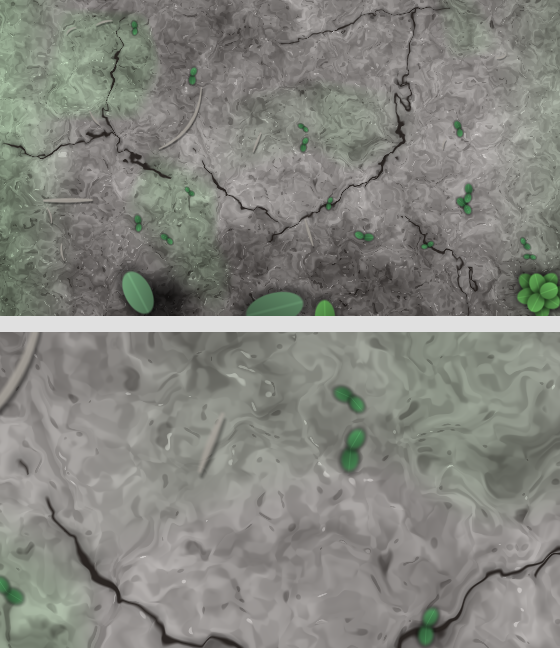
Top, the full canvas; bottom, a detail of the centre.
Reproduce this texture procedurally as a Shadertoy shader.

```glsl
const float SOFT = 0.003;
const vec3 CRACK = vec3(0.13, 0.11, 0.10);
const vec3 STRAW = vec3(0.66, 0.64, 0.61);
const vec3 MOSS = vec3(0.90, 1.04, 0.90);
const vec3 SPROUT = vec3(0.24, 0.45, 0.28);
const vec3 BROAD_LEAF = vec3(0.38, 0.55, 0.41);
const vec3 ROSETTE = vec3(0.32, 0.55, 0.28);

vec2 hash2(vec2 p) {
    vec3 q = fract(p.xyx * vec3(0.1031, 0.1030, 0.0973));
    q += dot(q, q.yzx + 33.33);
    return fract((q.xx + q.yz) * q.zy);
}

mat2 turn(float a) { return mat2(cos(a), sin(a), -sin(a), cos(a)); }

float cover(float d) { return smoothstep(SOFT, -SOFT, d); }

// Cellular noise with softly blended cells
float cells(vec2 p, float sharpness) {
    vec2 id = floor(p);
    float sum = 0.0, total = 0.0;
    for (int y = -1; y <= 1; y++)
    for (int x = -1; x <= 1; x++) {
        vec2 cell = id + vec2(x, y);
        vec2 r = cell + hash2(cell) - p;
        float w = exp(-sharpness * dot(r, r));
        sum += w * hash2(cell + 71.0).x;
        total += w;
    }
    return sum / total;
}

vec2 wobble(vec2 p) { return vec2(cells(p, 8.0), cells(p + 50.0, 8.0)) - 0.5; }

// One irregular spot in a share of the grid cells
float specks(vec2 p, float share, float radius) {
    vec2 id = floor(p), h = hash2(id + 13.0);
    float size = radius * (0.4 + 0.6 * h.y);
    float d = length(fract(p) - 0.35 - 0.3 * hash2(id));
    return step(h.x, share) * smoothstep(size, size * 0.5, d);
}

// Distance to a bowed stroke, and the position along it
vec2 bowedLine(vec2 p, vec2 a, vec2 b, float bow) {
    vec2 d = b - a;
    float t = clamp(dot(p - a, d) / dot(d, d), 0.0, 1.0);
    vec2 q = a + d * t + normalize(vec2(-d.y, d.x)) * bow * 4.0 * t * (1.0 - t);
    return vec2(length(p - q), t);
}

float taper(vec2 p, vec2 a, vec2 b, float bow, float width) {
    vec2 s = bowedLine(p, a, b, bow);
    return s.x - width * (0.45 + 0.55 * sin(3.1416 * s.y));
}

float cracks(vec2 p, float w) {
    float d = taper(p, vec2(0.41, 0.95), vec2(0.343, 0.57), -0.02, w);
    d = min(d, taper(p, vec2(0.343, 0.57), vec2(0.53, 0.43), -0.01, w * 1.2));
    d = min(d, taper(p, vec2(0.0, 0.54), vec2(0.343, 0.57), -0.03, w * 0.8));
    d = min(d, taper(p, vec2(0.62, 0.50), vec2(0.87, 0.305), -0.02, w * 1.2));
    d = min(d, taper(p, vec2(0.833, 0.24), vec2(1.18, 0.42), 0.01, w));
    d = min(d, taper(p, vec2(1.17, 0.39), vec2(1.27, 0.66), -0.02, w));
    d = min(d, taper(p, vec2(1.27, 0.66), vec2(1.30, 0.95), 0.0, w * 0.8));
    d = min(d, taper(p, vec2(1.285, 0.317), vec2(1.455, 0.19), -0.02, w));
    d = min(d, taper(p, vec2(1.455, 0.19), vec2(1.48, 0.0), 0.01, w * 0.6));
    return min(d, taper(p, vec2(0.90, 0.87), vec2(1.40, 0.96), 0.02, w * 0.6));
}

vec3 paintStraw(vec3 col, vec2 p, vec2 a, vec2 b, float bow, float width) {
    float shade = cover(taper(p + vec2(-0.002, 0.006), a, b, bow, width));
    col *= 1.0 - 0.35 * shade;
    return mix(col, STRAW, 0.85 * cover(taper(p, a, b, bow, width)));
}

// Oval leaf growing from its base, with shadow and pale midrib
vec3 paintLeaf(vec3 col, vec2 p, vec2 base, float angle, vec2 size, vec3 tint) {
    vec2 q = (p - base) * turn(angle);
    vec2 k = (q - vec2(size.x, 0.0)) / size;
    float narrow = min(size.x, size.y), d = (length(k) - 1.0) * narrow;
    col *= 1.0 - 0.35 * smoothstep(narrow * 0.7, 0.0, d);
    float rib = 0.12 * smoothstep(0.15, 0.0, abs(k.y));
    return mix(col, tint * (0.95 + 0.15 * k.x + 0.1 * k.y + rib), cover(d));
}

void mainImage(out vec4 fragColor, in vec2 fragCoord) {
    vec2 p = fragCoord / iResolution.y;
    vec2 rough = p + 0.05 * wobble(p * 14.0) + 0.022 * wobble(p * 42.0);

    // Broad light and layered soil grain
    float tone = 0.505 + 0.07 * smoothstep(0.5, 0.0, p.x) * smoothstep(0.2, 0.6, p.y);
    tone -= 0.14 * smoothstep(0.42, 0.0, p.y) + 0.04 * smoothstep(0.8, 1.0, p.y);
    tone += 0.04 * smoothstep(0.5, 0.1, length(p - vec2(1.35, 0.55)));
    float scale = 3.5;
    for (int i = 0; i < 5; i++) {
        tone += 0.115 * (cells(rough * scale + float(i) * 19.0, 7.0) - 0.5);
        scale *= 2.3;
    }
    tone -= 0.13 * specks(rough * 24.0, 0.20, 0.28);
    tone -= 0.10 * specks(rough * 55.0 + 9.0, 0.15, 0.30);
    float litter = mix(0.20, 0.06, smoothstep(0.1, 0.4, p.y));
    tone += 0.14 * specks(rough * 60.0 + 31.0, litter, 0.30);
    vec3 col = tone + vec3(0.012, -0.003, -0.010);

    // Mossy margins
    float moss = smoothstep(0.28, 0.0, p.x) + 0.5 * smoothstep(1.5, 1.8, p.x);
    moss += smoothstep(0.6, 0.9, cells(p * 4.0 + 7.0, 6.0));
    col *= mix(vec3(1.0), MOSS, min(moss, 1.0));
    col *= 1.0 - 0.6 * smoothstep(0.13, 0.02, length(p - vec2(0.52, 0.05)));

    // Drying cracks
    float crack = cracks(rough, 0.0055 * (0.2 + 1.2 * cells(p * 22.0, 8.0)));
    col *= 1.0 - 0.18 * smoothstep(0.016, 0.0, crack);
    col = mix(col, CRACK, 0.9 * cover(crack));

    // Straw, root and scattered chaff
    col = paintStraw(col, p, vec2(0.637, 0.722), vec2(0.505, 0.53), 0.035, 0.005);
    col = paintStraw(col, p, vec2(0.14, 0.365), vec2(0.29, 0.367), 0.0, 0.007);
    for (int i = 0; i < 9; i++) {
        vec2 h = hash2(vec2(i, 5)), g = hash2(vec2(i, 23));
        vec2 a = h * vec2(1.7, 0.75) + vec2(0.05, 0.2);
        vec2 b = a + (0.03 + 0.07 * g.x) * vec2(cos(g.y * 6.3), sin(g.y * 6.3));
        col = paintStraw(col, p, a, b, 0.01 * (h.x - 0.5), 0.0025 + 0.003 * g.x);
    }

    // Two-leaved sprouts
    for (int i = 0; i < 15; i++) {
        vec2 h = hash2(vec2(i, 41)), g = hash2(vec2(i, 67));
        vec2 base = h * vec2(1.3, 0.8) + vec2(0.42, 0.12);
        vec2 size = vec2(0.015, 0.011) * (0.6 + 0.5 * g.x);
        col = paintLeaf(col, p, base, g.y * 6.3, size, SPROUT);
        col = paintLeaf(col, p, base, g.y * 6.3 + 2.7, size * 0.9, SPROUT * 1.15);
    }

    // Broad leaves and corner rosette
    col = paintLeaf(col, p, vec2(0.47, 0.01), 2.05, vec2(0.072, 0.042), BROAD_LEAF);
    col = paintLeaf(col, p, vec2(0.78, 0.0), 0.25, vec2(0.092, 0.05), BROAD_LEAF * 0.85);
    col = paintLeaf(col, p, vec2(1.03, -0.06), 1.6, vec2(0.055, 0.032), ROSETTE);
    for (int i = 0; i < 9; i++) {
        float a = float(i) * 2.4, reach = 0.045 - 0.002 * float(i);
        col = paintLeaf(col, p, vec2(1.71, 0.07), a, vec2(reach, 0.026), ROSETTE * (0.8 + 0.04 * float(i)));
    }
    fragColor = vec4(clamp(col, 0.0, 1.0), 1.0);
}
```
